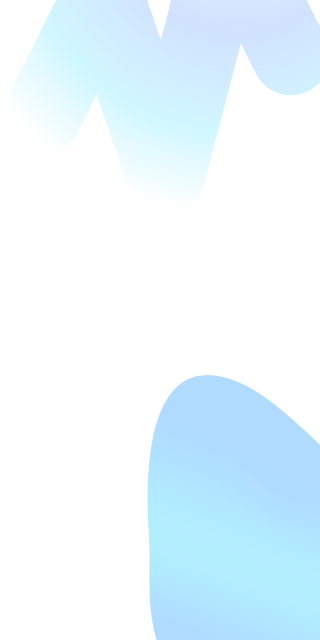
Reproduce this background procedurally as a WebGL 2 fragment shader.

```glsl
#version 300 es
precision highp float;

uniform vec2 u_resolution;
out vec4 fragColor;

const vec3 WHITE = vec3(1.0);
const vec3 PALE_LILAC = vec3(0.85, 0.91, 1.0);
const vec3 LILAC = vec3(0.82, 0.89, 1.0);
const vec3 PALE_CYAN = vec3(0.82, 0.967, 1.0);
const vec3 SKY = vec3(0.69, 0.858, 1.0);
const vec3 CYAN = vec3(0.695, 0.937, 1.0);

const int CURVES = 4;
const int STEPS = 16;

// Corners of the thick zigzag ribbon
const vec2 ZIGZAG[5] = vec2[5](
    vec2(0.130, 1.635), vec2(0.323, 2.022), vec2(0.518, 1.450),
    vec2(0.716, 2.208), vec2(0.909, 1.825));

// Closed chain of cubic curves: anchor, handle, handle, anchor, ...
const vec2 BLOB[13] = vec2[13](
    vec2(0.510, -0.057), vec2(0.448, 0.086), vec2(0.474, 0.203),
    vec2(0.465, 0.333), vec2(0.448, 0.568), vec2(0.479, 0.828),
    vec2(0.646, 0.828), vec2(0.781, 0.828), vec2(0.906, 0.698),
    vec2(1.042, 0.570), vec2(1.667, -0.031), vec2(0.859, -0.865),
    vec2(0.510, -0.057));

float segmentDistance(vec2 p, vec2 a, vec2 b) {
    vec2 ab = b - a;
    float t = clamp(dot(p - a, ab) / dot(ab, ab), 0.0, 1.0);
    return length(p - a - ab * t);
}

vec2 cubic(vec2 a, vec2 b, vec2 c, vec2 d, float t) {
    float s = 1.0 - t;
    return s * s * s * a + 3.0 * s * s * t * b + 3.0 * s * t * t * c + t * t * t * d;
}

float ribbonDistance(vec2 p, float radius) {
    float dist = 10.0;
    for (int i = 0; i < 4; i++) {
        dist = min(dist, segmentDistance(p, ZIGZAG[i], ZIGZAG[i + 1]));
    }
    return dist - radius;
}

// Distance to the curve outline, signed by counting edge crossings
float blobDistance(vec2 p) {
    float dist = 10.0;
    float side = 1.0;
    vec2 a = BLOB[0];
    for (int i = 0; i < CURVES; i++) {
        int k = 3 * i;
        for (int j = 1; j <= STEPS; j++) {
            float t = float(j) / float(STEPS);
            vec2 b = cubic(BLOB[k], BLOB[k + 1], BLOB[k + 2], BLOB[k + 3], t);
            dist = min(dist, segmentDistance(p, a, b));
            if ((a.y > p.y) != (b.y > p.y)) {
                float crossing = a.x + (p.y - a.y) * (b.x - a.x) / (b.y - a.y);
                if (p.x < crossing) side = -side;
            }
            a = b;
        }
    }
    return side * dist;
}

// Rings of lilac and cyan that dissolve into white
vec3 ribbonColor(vec2 p, vec2 center) {
    float r = length(p - center);
    vec3 color = mix(PALE_LILAC, LILAC, smoothstep(0.25, 0.38, r));
    color = mix(color, PALE_CYAN, clamp((r - 0.38) / 0.31, 0.0, 1.0));
    return mix(color, WHITE, clamp((r - 0.69) / 0.255, 0.0, 1.0));
}

// Slanted cyan band over sky blue, with a blue glow at the right
vec3 blobColor(vec2 p, vec2 glowCenter) {
    float height = p.y - (0.333 - 0.37 * (p.x - 0.469));
    float falloff = height > 0.0 ? height / 0.42 : -height / 0.31;
    float band = 1.0 - smoothstep(0.0, 1.0, falloff);
    float glow = 1.0 - smoothstep(0.05, 0.28, length(p - glowCenter));
    return mix(SKY, CYAN, band * (1.0 - 0.7 * glow));
}

float coverage(float dist, float pixel) {
    return clamp(0.5 - dist / pixel, 0.0, 1.0);
}

void main() {
    float pixel = 1.0 / u_resolution.x;
    vec2 p = gl_FragCoord.xy * pixel;

    vec3 color = WHITE;
    color = mix(color, ribbonColor(p, vec2(0.745, 2.273)),
                coverage(ribbonDistance(p, 0.1224), pixel));
    color = mix(color, blobColor(p, vec2(0.96, 0.53)),
                coverage(blobDistance(p), pixel));
    fragColor = vec4(color, 1.0);
}
```
